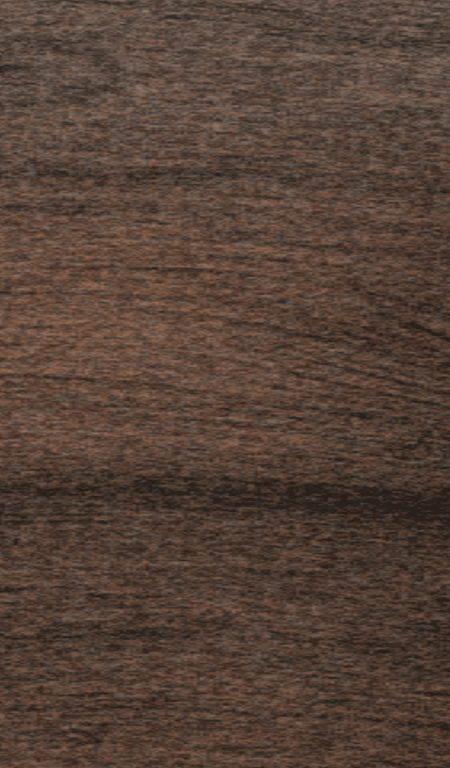
A Shadertoy shader for this texture:

```glsl
// Dark walnut board with horizontal grain: soft dark bands and arched growth
// rings are placed along a bent grain coordinate, then covered with stretched
// value noise for fibres, pores and fine speckle.

const vec3  WARM_WOOD = vec3(1.0, 0.722, 0.570);  // tint per unit of tone
const vec3  COOL_WOOD = vec3(1.0, 0.840, 0.745);
const float BASE_TONE = 0.360;
const float RING_SPACING = 0.0215;
const float RING_DEPTH = 0.060;
const float PORE_DEPTH = 0.055;
const float STREAK_CONTRAST = 0.085;
const float FIBRE_CONTRAST = 0.170;
const float SPECKLE_CONTRAST = 0.150;

// Dark bands: position down the board, half width, depth.
const int BAND_COUNT = 8;
const vec3 BANDS[BAND_COUNT] = vec3[BAND_COUNT](
    vec3(0.005, 0.010, 0.03), vec3(0.222, 0.011, 0.06),
    vec3(0.272, 0.007, 0.06), vec3(0.345, 0.005, 0.03),
    vec3(0.637, 0.030, 0.085), vec3(0.690, 0.014, 0.02),
    vec3(0.820, 0.025, 0.035), vec3(0.918, 0.004, 0.06));

float hash(vec2 cell) {
    uvec2 q = uvec2(ivec2(cell)) * uvec2(1597334673u, 3812015801u);
    uint n = (q.x ^ q.y) * 1597334673u;
    n = (n ^ (n >> 15)) * 2246822519u;
    n ^= n >> 13;
    return float(n >> 8) / 16777216.0;
}

float noise(vec2 p) {
    vec2 cell = floor(p);
    vec2 f = p - cell;
    f = f * f * (3.0 - 2.0 * f);
    float low = mix(hash(cell), hash(cell + vec2(1, 0)), f.x);
    float high = mix(hash(cell + vec2(0, 1)), hash(cell + vec2(1, 1)), f.x);
    return mix(low, high, f.y);
}

// Noise centred on zero.
float grain(vec2 p, vec2 frequency, float seed) {
    return noise(p * frequency + seed) - 0.5;
}

float bump(float x, float width) {
    x /= width;
    return exp(-x * x);
}

// Pointed tongue of cathedral grain entering from the left, plus its mate.
float tongues(vec2 p, float warp) {
    float left = length(vec2(p.x / 0.165, (p.y - 0.098 + warp) / 0.048));
    float rim = bump(left - 0.90, 0.14) * 0.070;
    float core = (1.0 - smoothstep(0.3, 1.0, left)) * 0.030;
    float sweep = p.y - 0.012 - 0.085 * p.x + warp;
    float right = bump(sweep, 0.013) * smoothstep(0.18, 0.40, p.x) * 0.085;
    return rim + core + right;
}

void mainImage(out vec4 fragColor, in vec2 fragCoord) {
    // Height is one unit; y runs down from the top edge.
    vec2 p = vec2(fragCoord.x, iResolution.y - fragCoord.y) / iResolution.y;
    float across = fragCoord.x / iResolution.x;

    // Bend the grain downwards to the right, most in the middle.
    float warp = 0.012 * grain(p, vec2(4.0, 7.0), 3.0)
               + 0.003 * grain(p, vec2(12.0, 40.0), 11.0);
    float bend = across * across * (0.03 + 0.06 * bump(p.y - 0.47, 0.11));
    vec2 g = vec2(p.x, p.y - bend + warp);

    // Broad light and shade.
    float tone = BASE_TONE + 0.05 * grain(g, vec2(2.5, 16.0), 21.0);
    float glow = bump(length((p - vec2(0.05, 0.43)) / vec2(0.36, 0.14)), 1.0);
    tone += 0.085 * glow + 0.035 * (1.0 - smoothstep(0.0, 0.30, p.y));
    tone -= 0.055 * smoothstep(0.55, 1.0, across) * smoothstep(0.1, 0.35, p.y);
    tone -= 0.030 * smoothstep(0.56, 0.66, p.y) * (1.0 - smoothstep(0.82, 0.95, p.y));

    // Dark bands and tongues, slightly uneven along their length.
    float uneven = 0.75 + 0.5 * noise(g * vec2(5.0, 30.0) + 31.0);
    float shade = tongues(p, warp);
    for (int i = 0; i < BAND_COUNT; i++) {
        shade += BANDS[i].z * bump(g.y - BANDS[i].x, BANDS[i].y);
    }
    tone -= shade * uneven;

    // Growth rings with thin dark edges.
    float phase = g.y / RING_SPACING + 1.0 * grain(g, vec2(1.5, 18.0), 43.0);
    float ring = pow(0.5 + 0.5 * cos(6.2832 * phase), 5.0);
    float ringZone = smoothstep(0.24, 0.34, p.y) * (1.0 - smoothstep(0.52, 0.62, p.y))
                   + 0.6 * smoothstep(0.84, 0.92, p.y);
    tone -= RING_DEPTH * ring * ringZone * uneven;

    // Pores, streaks, short fibres and speckle.
    float pore = smoothstep(0.64, 0.90, noise(g * vec2(9.0, 230.0) + 57.0));
    float fibre = grain(p, vec2(95.0, 340.0), 71.0);
    float speckle = grain(p, vec2(240.0, 470.0), 83.0);
    tone -= PORE_DEPTH * pore;
    tone += STREAK_CONTRAST * grain(g, vec2(10.0, 200.0), 97.0);
    tone += FIBRE_CONTRAST * fibre + SPECKLE_CONTRAST * speckle;
    tone = clamp(tone, 0.16, 0.62);

    // Cooler at the top, in pores and in dark wood; warmer in the glow.
    float cool = 0.30 + 0.50 * (1.0 - smoothstep(0.06, 0.36, p.y));
    cool += 0.25 * pore + 2.0 * shade - 0.20 * glow;
    cool -= 0.20 * smoothstep(0.82, 1.0, p.y);
    cool += 1.2 * grain(p, vec2(80.0, 290.0), 113.0);
    vec3 wood = tone * mix(WARM_WOOD, COOL_WOOD, clamp(cool, 0.0, 1.0));
    fragColor = vec4(wood, 1.0);
}
```
